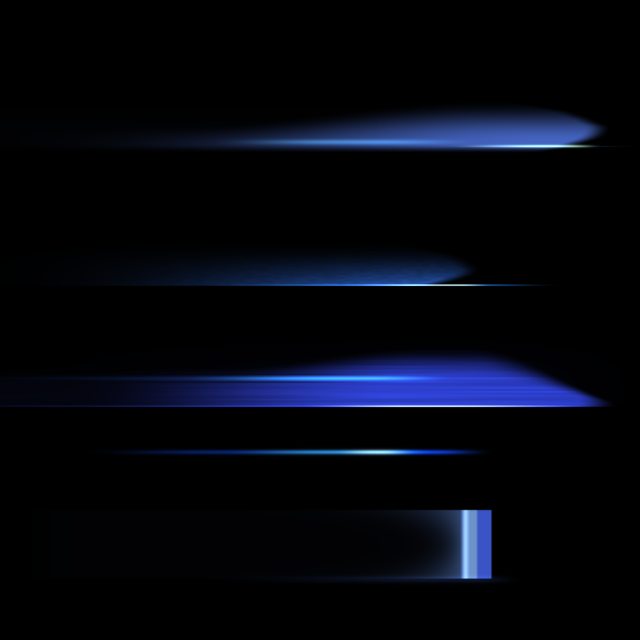
A Shadertoy shader for this background:

```glsl
// Horizontal streaks of blue light on black: three soft plumes with bright
// lower rims, one thin spectral beam and a dim panel ending in a lit edge.
// Each part is a product of smooth ramps along x and y, summed as light.

float hash(vec2 p) {
    return fract(sin(dot(p, vec2(127.1, 311.7))) * 43758.5453);
}

float noise(vec2 p) {
    vec2 i = floor(p), f = fract(p);
    f = f * f * (3.0 - 2.0 * f);
    return mix(mix(hash(i), hash(i + vec2(1, 0)), f.x),
               mix(hash(i + vec2(0, 1)), hash(i + vec2(1, 1)), f.x), f.y);
}

// Falls from 1 to 0 between a and b
float fall(float a, float b, float x) { return 1.0 - smoothstep(a, b, x); }

// Rises over a..b, then falls over c..d
float band(float x, float a, float b, float c, float d) {
    return smoothstep(a, b, x) * fall(c, d, x);
}

// Thin glowing line, never narrower than a pixel
float beam(float y, float centre, float width, float pixel) {
    float d = (y - centre) / max(width, 0.65 * pixel);
    return exp(-d * d);
}

// Rounded, slightly ragged right end of a plume at relative height h
float plumeEnd(float x, float h, float tip) {
    float d = h - 0.4;
    float edge = tip - 0.42 * d * d + 0.012 * (noise(vec2(tip * 50.0, h * 9.0)) - 0.5);
    return fall(edge - 0.035, edge + 0.008, x);
}

// Tall plume with a soft lower border and two rim lines
vec3 upperPlume(vec2 p, float pixel) {
    float h = (p.y - 0.768) / 0.075;
    float reach = mix(0.5, 1.0, smoothstep(0.3, 0.75, p.x));
    float gain = pow(smoothstep(0.0, 0.85, p.x), 1.3);
    float body = gain * fall(0.15 * reach, reach, h) * smoothstep(-0.10, 0.10, h);
    float haze = 0.025 * fall(0.2, 1.1, h) * smoothstep(-0.08, 0.1, h);
    vec3 light = vec3(0.26, 0.38, 0.73) * (body + haze) * plumeEnd(p.x, h, 0.945);
    light += vec3(0.12, 0.28, 0.36) * beam(p.y, 0.778, 0.004, pixel)
           * band(p.x, 0.32, 0.52, 0.58, 0.76);
    light += vec3(0.55, 0.72, 0.60) * beam(p.y, 0.7715, 0.0022, pixel)
           * band(p.x, 0.70, 0.85, 0.89, 0.94);
    light += vec3(0.05, 0.10, 0.14) * beam(p.y, 0.7715, 0.001, pixel)
           * band(p.x, 0.6, 0.85, 0.92, 1.0);
    return light;
}

// Low plume that decays upwards from a crisp base
vec3 middlePlume(vec2 p, float pixel) {
    float base = 0.5535;
    float h = (p.y - base) / 0.072;
    float gain = 0.9 * pow(smoothstep(0.02, 0.78, p.x), 1.3);
    float body = gain * exp(-2.6 * max(h, 0.0)) * fall(0.3, 1.0, h);
    float haze = 0.05 * band(p.x, -0.1, 0.4, 0.6, 0.75) * fall(0.3, 1.0, h);
    float cut = smoothstep(-pixel, pixel, p.y - base);
    float grain = 0.92 + 0.16 * noise(p * vec2(90.0, 320.0));
    vec3 light = vec3(0.18, 0.41, 0.85) * (body + haze) * grain * cut
               * plumeEnd(p.x, h, 0.742);
    float rim = beam(p.y, base + 0.001, 0.0013, pixel);
    light += vec3(0.10, 0.40, 0.75) * rim * band(p.x, 0.30, 0.68, 0.73, 0.88);
    light += vec3(0.70, 0.55, 0.25) * rim * band(p.x, 0.53, 0.69, 0.72, 0.77);
    return light;
}

// Wide striated plume with an inner cyan beam and a white rim
vec3 lowerPlume(vec2 p, float pixel) {
    float base = 0.3645;
    float h = p.y - base;
    float crest = 0.075 * mix(0.65, 1.0, smoothstep(0.35, 0.66, p.x))
                * fall(0.74, 1.0, p.x) + 0.003;
    float gain = 0.07 + 0.93 * smoothstep(0.12, 0.62, p.x);
    float body = gain * fall(crest * 0.55, crest * 1.2, h) * fall(0.90, 0.965, p.x);
    float haze = 0.05 * fall(0.03, 0.125, h) * band(p.x, -0.1, 0.6, 0.75, 1.05);
    float scan = noise(vec2(p.x * 5.0, p.y * 330.0));
    float cut = smoothstep(-pixel, pixel, h);
    vec3 light = vec3(0.17, 0.24, 0.78) * (body * (0.86 + 0.24 * scan) + haze) * cut;
    // Dark grooves frame the inner beam
    float groove = beam(p.y, 0.415, 0.0015, pixel) + beam(p.y, 0.403, 0.0015, pixel);
    light *= 1.0 - 0.4 * groove * band(p.x, 0.0, 0.3, 0.45, 0.65);
    float inner = beam(p.y, 0.4088, 0.0032, pixel);
    light += vec3(0.08, 0.46, 0.55) * inner * band(p.x, 0.27, 0.53, 0.58, 0.71);
    light += vec3(0.02, 0.07, 0.16) * inner * band(p.x, -0.1, 0.35, 0.5, 0.7);
    float rim = beam(p.y, base + 0.0008, 0.0014, pixel);
    light += vec3(0.08, 0.12, 0.40) * rim * band(p.x, -0.2, 0.5, 0.85, 0.94);
    light += vec3(0.65, 0.65, 0.25) * rim * band(p.x, 0.46, 0.64, 0.72, 0.92);
    return light;
}

// Thin beam running from blue through teal to pale yellow and back
vec3 spectralBeam(vec2 p, float pixel) {
    vec3 tint = vec3(0.03, 0.13, 0.42) * band(p.x, 0.12, 0.36, 0.50, 0.62);
    tint += vec3(0.15, 0.42, 0.42) * band(p.x, 0.34, 0.53, 0.60, 0.68);
    tint += vec3(0.05, 0.25, 0.90) * band(p.x, 0.50, 0.64, 0.67, 0.775);
    tint += vec3(0.45, 0.35, 0.05) * band(p.x, 0.52, 0.585, 0.595, 0.65);
    return tint * beam(p.y, 0.2935, 0.0035, pixel);
}

// Dim panel whose right edge carries a pale bar and a blue bar
vec3 litPanel(vec2 p, float pixel) {
    float v = (p.y - 0.149) / 0.054;
    float inside = band(p.y, 0.0945, 0.0975, 0.2031 - pixel, 0.2031 + pixel);
    float right = fall(0.766, 0.770, p.x);
    float pale = band(p.x, 0.718, 0.729, 0.743, 0.748);
    float blue = smoothstep(0.743, 0.748, p.x) * right;
    float spread = mix(0.022, 0.060, min(v * v, 1.0));
    float glow = exp(-max(0.725 - p.x, 0.0) / spread) * fall(0.722, 0.735, p.x);
    vec3 light = vec3(0.42, 0.56, 0.77) * pale + vec3(0.22, 0.32, 0.76) * blue;
    light += vec3(0.20, 0.29, 0.46) * glow;
    light += vec3(0.10, 0.12, 0.10) * beam(p.x, 0.728, 0.004, pixel);
    light += vec3(0.006, 0.009, 0.018) * smoothstep(0.02, 0.12, p.x) * right;
    float under = beam(p.y, 0.0945, 0.005, pixel) * band(p.x, 0.3, 0.74, 0.74, 0.82);
    return light * inside + vec3(0.05, 0.08, 0.17) * under;
}

void mainImage(out vec4 fragColor, in vec2 fragCoord) {
    vec2 p = fragCoord / iResolution.xy;
    float pixel = 1.0 / iResolution.y;
    vec3 light = upperPlume(p, pixel) + middlePlume(p, pixel) + lowerPlume(p, pixel);
    light += spectralBeam(p, pixel) + litPanel(p, pixel);
    fragColor = vec4(clamp(light, 0.0, 1.0), 1.0);
}
```
